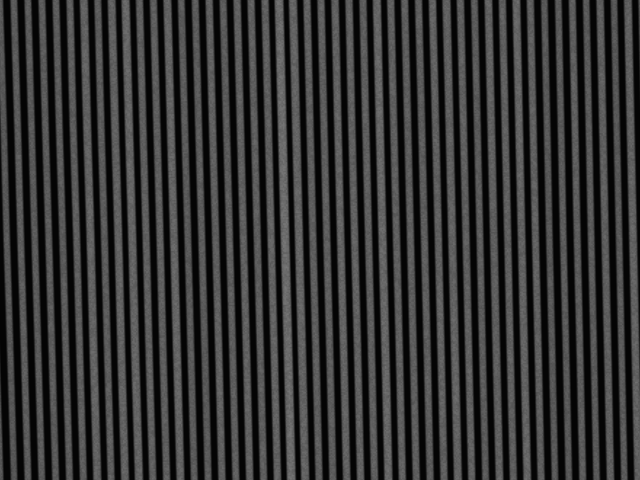
This texture is drawn by a Shadertoy shader. Its source:

```glsl
// Dark corrugated surface: 46 soft grey ribs, leaning slightly, over black gaps.
// Each rib is a rounded profile of the distance to its centre line; hashes
// vary its width and brightness, and fine value noise adds the grain.

const float RIB_COUNT = 46.0;
const vec3 GAP_COLOR = vec3(0.015);
const vec3 RIB_COLOR = vec3(0.395);

float hash(vec2 p) {
    return fract(sin(dot(p, vec2(12.9898, 78.233))) * 43758.5453);
}

float valueNoise(vec2 p) {
    vec2 cell = floor(p);
    vec2 f = fract(p);
    f = f * f * (3.0 - 2.0 * f);
    float low = mix(hash(cell), hash(cell + vec2(1.0, 0.0)), f.x);
    float high = mix(hash(cell + vec2(0.0, 1.0)), hash(cell + vec2(1.0, 1.0)), f.x);
    return mix(low, high, f.y);
}

// Horizontal position straightened along the leaning ribs, in rib periods.
float ribCoordinate(vec2 uv, float count) {
    float lean = mix(0.022, 0.016, uv.x);
    float wobble = 0.0006 * (valueNoise(uv * vec2(9.0, 4.0)) - 0.5);
    return count * (uv.x + lean * (uv.y - 0.5) + wobble);
}

// Rounded top with a soft edge; all lengths are in rib periods.
float ribProfile(float dist, float halfWidth, float softness) {
    float edge = 1.0 - smoothstep(halfWidth - softness, halfWidth + softness, dist);
    float ratio = dist / halfWidth;
    return edge * (1.0 - 0.16 * min(ratio * ratio, 1.0));
}

// Fine and medium grain, centred on zero.
float grain(vec2 p) {
    float fine = valueNoise(p * 330.0) - 0.5;
    float medium = valueNoise(p * 150.0 + 37.0) - 0.5;
    return 0.7 * fine + 0.3 * medium;
}

void mainImage(out vec4 fragColor, in vec2 fragCoord) {
    vec2 uv = fragCoord / iResolution.xy;
    vec2 p = fragCoord / iResolution.y;

    float x = ribCoordinate(uv, RIB_COUNT);
    float id = floor(x);
    float dist = abs(x - id - 0.5);

    // Variation between ribs, with a few broader and lighter ones
    float random = hash(vec2(id, 3.0));
    float broad = smoothstep(0.72, 0.95, hash(vec2(id, 11.0)));
    float side = abs(2.0 * uv.x - 1.0);
    float halfWidth = 0.265 + 0.02 * (random - 0.5) + 0.045 * broad - 0.025 * side * side;
    float softness = max(0.10, fwidth(x));

    // Light along each rib, a little weaker towards the sides
    float drift = valueNoise(vec2(id * 7.0, uv.y * 4.0)) - 0.5;
    float light = 0.95 + 0.08 * (random - 0.5) + 0.09 * broad + 0.05 * drift;
    light *= 1.0 - 0.07 * side * side;

    float rib = ribProfile(dist, halfWidth, softness) * light;
    rib *= 1.0 + 0.28 * grain(p);

    vec3 color = mix(GAP_COLOR, RIB_COLOR, rib);
    fragColor = vec4(color, 1.0);
}
```
